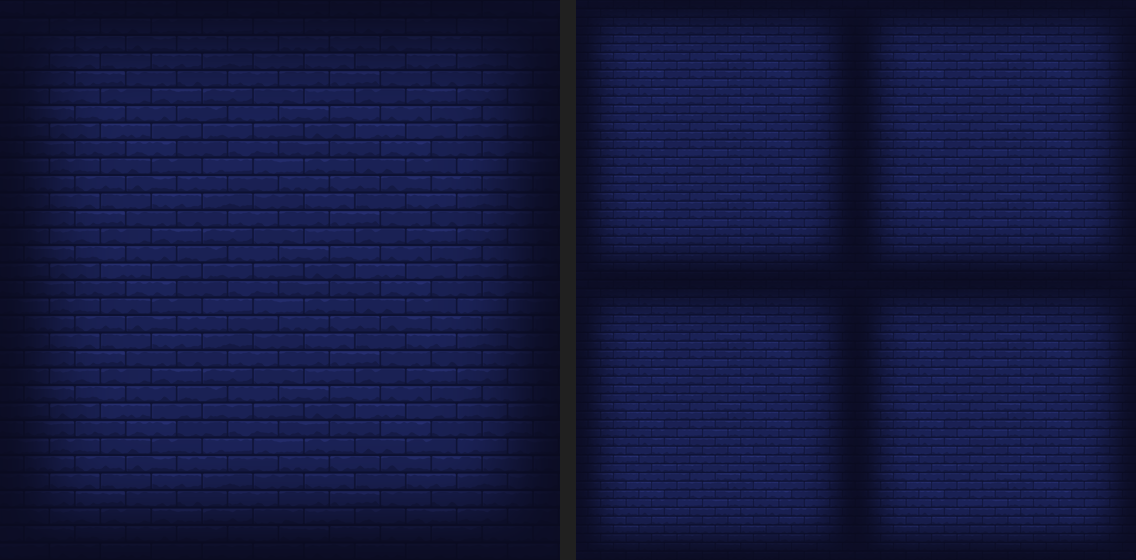
Left, the tile; right, the same tile 2 across and 2 down.
Reproduce this texture procedurally as a Shadertoy shader.

```glsl
// A night-blue brick wall in running bond: rounded boxes on a staggered grid,
// each with a ragged lit upper rim and a worn, shaded foot. A periodic vignette
// darkens the borders with a level slope there, so the wall tiles both ways.

const vec2 BRICKS = vec2(11.0, 32.0);       // repeats across and down
const vec2 WEAR_PERIOD = vec2(5.0, 8.0);    // bricks before the wear recurs
const float BOND_SHIFT = 0.03;              // sideways offset, in bricks
const vec2 JOINT = vec2(0.09, 0.13);        // mortar widths, in row heights
const float CORNER = 0.08;                  // brick corner radius
const float SOFTNESS = 0.045;               // least edge blur
const float RIM_DEPTH = 0.11;               // lit rim
const float RIM_RAGGED = 0.20;
const float FOOT_DEPTH = 0.13;              // shaded foot
const float FOOT_RAGGED = 0.30;
const float TONE_VARIATION = 0.04;
const float VIGNETTE_POWER = 8.0;           // higher keeps the dark nearer the border
const float BORDER_GLOW = 0.14;             // light left at the border
const vec3 BRICK_COLOR = vec3(0.104, 0.132, 0.338);
const vec3 RIM_COLOR = vec3(0.148, 0.180, 0.435);
const vec3 FOOT_COLOR = vec3(0.080, 0.102, 0.272);
const vec3 MORTAR_COLOR = vec3(0.050, 0.066, 0.192);
const vec3 BORDER_COLOR = vec3(0.036, 0.038, 0.115);
const float PI = 3.14159;

float hash(vec2 p) {
    vec3 q = fract(vec3(p.xyx) * 0.1031);
    q += dot(q, q.yzx + 33.33);
    return fract((q.x + q.y) * q.z);
}

vec2 gradient(vec2 cell) {
    float angle = 2.0 * PI * hash(cell + 17.0);
    return vec2(cos(angle), sin(angle));
}

float gradientNoise(vec2 p) {
    vec2 i = floor(p), f = fract(p);
    vec2 u = f * f * f * (f * (f * 6.0 - 15.0) + 10.0);
    vec2 e = vec2(0.0, 1.0);
    float low = mix(dot(gradient(i), f),
                    dot(gradient(i + e.yx), f - e.yx), u.x);
    float high = mix(dot(gradient(i + e.xy), f - e.xy),
                     dot(gradient(i + e.yy), f - e.yy), u.x);
    return mix(low, high, u.y);
}

float roundedBox(vec2 p, vec2 halfSize, float radius) {
    vec2 q = abs(p) - halfSize + radius;
    return length(max(q, 0.0)) + min(max(q.x, q.y), 0.0) - radius;
}

// Coverage of the region where distance is negative
float inside(float distance, float blur) {
    return 1.0 - smoothstep(-blur, blur, distance);
}

// Uneven outline along a brick; each seed gives another one
float ragged(float x, float seed) {
    return gradientNoise(vec2(x * 1.9, seed * 61.0))
         + 0.3 * gradientNoise(vec2(x * 4.6, seed * 83.0 + 9.0));
}

void mainImage(out vec4 fragColor, in vec2 fragCoord) {
    vec2 uv = fragCoord / iResolution.xy;

    // Staggered grid, with positions measured in row heights
    vec2 grid = uv * BRICKS;
    grid.x += 0.5 * mod(floor(grid.y), 2.0) + BOND_SHIFT;
    vec2 id = mod(floor(grid), BRICKS);
    vec2 cellSize = vec2(BRICKS.y / BRICKS.x, 1.0);
    vec2 p = (fract(grid) - 0.5) * cellSize;
    vec2 halfSize = 0.5 * (cellSize - JOINT);
    float blur = max(SOFTNESS, 0.7 * BRICKS.y / iResolution.y);

    // Wear, drawn anew for each brick in the recurring group
    vec2 wearId = mod(id, WEAR_PERIOD);
    float rimSeed = hash(wearId + 3.1);
    float footSeed = hash(wearId + 41.7);
    float rimDepth = RIM_DEPTH * mix(0.6, 1.3, rimSeed)
                   + RIM_RAGGED * ragged(p.x, rimSeed);
    float footDepth = FOOT_DEPTH * mix(0.6, 1.3, footSeed)
                    + FOOT_RAGGED * ragged(p.x, footSeed);

    // Brick face
    vec3 face = BRICK_COLOR;
    face = mix(face, FOOT_COLOR, inside(p.y + halfSize.y - footDepth, blur));
    float rim = inside(halfSize.y - p.y - max(rimDepth, 0.04), blur);
    face = mix(face, RIM_COLOR, rim * mix(0.6, 1.0, footSeed));
    float leftBevel = inside(p.x + halfSize.x - 0.07, blur);
    face = mix(face, RIM_COLOR, 0.25 * leftBevel * step(0.5, rimSeed));
    face *= 1.0 + TONE_VARIATION * (2.0 * hash(wearId + 73.0) - 1.0);

    // Mortar, a little lighter in the upright joints
    float upright = inside(abs(p.y) - halfSize.y, blur);
    vec3 mortar = mix(MORTAR_COLOR, FOOT_COLOR, 0.3 * upright);
    float brick = inside(roundedBox(p, halfSize, CORNER), blur);
    vec3 color = mix(mortar, face, brick);

    // Border vignette, periodic and smooth across the seam
    vec2 wave = cos(PI * uv);
    vec2 glow = 1.0 - pow(wave * wave, vec2(VIGNETTE_POWER));
    color = mix(BORDER_COLOR, color, mix(BORDER_GLOW, 1.0, glow.x * glow.y));

    fragColor = vec4(color, 1.0);
}
```
